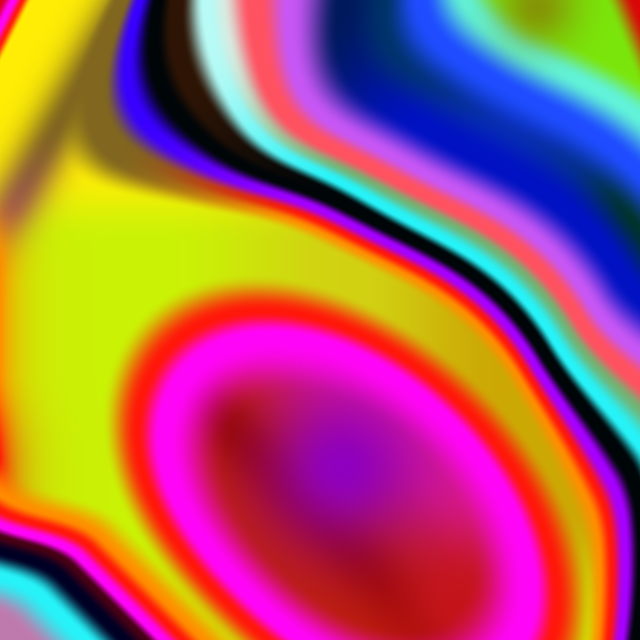
Write a WebGL 1 fragment shader that draws this background.

```glsl
precision highp float;
uniform vec2 u_resolution;

const vec3 YELLOW = vec3(1.0, 0.93, 0.02);
const vec3 LIME = vec3(0.79, 0.95, 0.02);
const vec3 OCHRE = vec3(0.80, 0.66, 0.02);
const vec3 ORANGE = vec3(1.0, 0.55, 0.0);
const vec3 RED = vec3(1.0, 0.09, 0.04);
const vec3 MAGENTA = vec3(1.0, 0.02, 0.97);
const vec3 BROWN = vec3(0.50, 0.40, 0.12);
const vec3 BLACK = vec3(0.0, 0.02, 0.03);
const vec3 CYAN = vec3(0.15, 0.95, 0.97);

float bell(float x, float width) {
  return exp(-x * x / (width * width));
}

float spot(vec2 p, vec2 center, float radius) {
  return bell(length(p - center), radius);
}

// Blend towards the next colour as x passes from a to b
vec3 step3(vec3 base, vec3 next, float a, float b, float x) {
  return mix(base, next, smoothstep(a, b, x));
}

// Height of the dark ridge along the falling diagonal
float ridge(float s) {
  float left = max(0.0, 0.25 - s);
  float right = max(0.0, s - 0.85);
  return 0.103 - 0.054 * cos(3.14159 * (s - 0.25) / 0.38)
    + 24.0 * left * left * left - 4.4 * right * right
    + 0.01 * bell(s - 0.4, 0.07) + 0.04 * smoothstep(0.7, 0.9, s);
}

float ridgeWidth(float s) {
  return 0.055 + 0.1 * bell(s - 0.15, 0.13) + 0.04 * smoothstep(0.7, 0.95, s);
}

// Tilted oval, about 1 on its red rim
float oval(vec2 diag, vec2 p) {
  float e = length((diag - vec2(0.68, -0.123)) / vec2(0.27, 0.17));
  return e - 0.1 * spot(p, vec2(0.22, 0.27), 0.22);
}

vec3 ovalCore(vec2 p, float t) {
  vec3 c = mix(vec3(0.74, 0.12, 0.05), vec3(0.60, 0.04, 0.0),
               bell(t + 0.155, 0.035));
  c = step3(c, vec3(0.86, 0.10, 0.56), -0.14, -0.03, t);
  c = mix(c, vec3(0.77, 0.08, 0.10), spot(p, vec2(0.72, 0.06), 0.11));
  return mix(c, vec3(0.56, 0.0, 0.75), spot(p, vec2(0.535, 0.27), 0.12));
}

vec3 yellowField(vec2 p) {
  vec3 c = step3(LIME, vec3(0.82, 0.82, 0.07), 0.25, 0.55, p.x);
  c = step3(c, OCHRE, 0.55, 0.78, p.x);
  c = mix(c, LIME, smoothstep(0.75, 0.95, p.x) * smoothstep(0.2, 0.0, p.y));
  c = step3(c, YELLOW, 0.62, 0.74, p.y);
  // Brown valley and the warm left border
  float valley = p.x - 0.156 + 0.56 * (0.92 - p.y);
  vec3 earth = mix(vec3(0.62, 0.36, 0.30), BROWN, smoothstep(0.65, 0.82, p.y));
  c = mix(c, earth, bell(valley, 0.047) * smoothstep(0.52, 0.68, p.y));
  float border = exp(-p.x / 0.03) * smoothstep(0.72, 0.58, p.y);
  c = mix(c, mix(RED, ORANGE, smoothstep(0.27, 0.42, p.y)), border);
  // Hot upper corner
  float corner = p.x / 0.04 + (1.0 - p.y) / 0.08;
  vec3 hot = mix(vec3(0.85, 0.0, 0.15), MAGENTA, smoothstep(0.1, 0.5, corner));
  hot = step3(hot, RED, 0.55, 0.9, corner);
  return step3(hot, c, 0.85, 1.25, corner);
}

vec3 addOval(vec3 c, vec3 core, float e) {
  c = step3(RED, c, 0.98, 1.17, e);
  c = step3(MAGENTA, c, 0.87, 0.98, e);
  return step3(core, c, 0.56, 0.83, e);
}

vec3 addLowerCorner(vec3 c, float m) {
  c = step3(c, ORANGE, -0.065, -0.032, m);
  c = step3(c, RED, -0.034, -0.018, m);
  c = step3(c, MAGENTA, -0.018, -0.004, m);
  c = step3(c, vec3(0.28, 0.0, 0.08), -0.001, 0.01, m);
  c = step3(c, vec3(0.0, 0.0, 0.14), 0.01, 0.026, m);
  c = step3(c, CYAN, 0.03, 0.055, m);
  return step3(c, vec3(0.75, 0.48, 0.68), 0.06, 0.10, m);
}

// Bands on both sides of the ridge, n = 0 on its dark line
vec3 addRidge(vec3 c, float n, float s, vec2 p) {
  float along = smoothstep(0.2, 0.42, s);
  c = step3(c, mix(BROWN, ORANGE, along), -0.95, -0.65, n);
  c = step3(c, mix(BROWN, RED, along), -0.7, -0.48, n);
  c = step3(c, mix(vec3(0.22, 0.0, 1.0), vec3(0.65, 0.0, 1.0), along), -0.5, -0.28, n);
  c = step3(c, BLACK, -0.25, -0.03, n);
  c = step3(c, mix(vec3(0.18, 0.08, 0.02), BLACK, along), 0.03, 0.18, n);
  float crest = mix(0.5, 0.32, smoothstep(0.25, 0.55, s));
  c = step3(c, mix(vec3(0.72, 0.98, 0.96), CYAN, along), crest - 0.22, crest, n);
  c = step3(c, mix(vec3(0.85, 0.92, 0.88), vec3(0.45, 0.70, 0.45), along), crest + 0.05, 0.72, n);
  c = step3(c, vec3(1.0, 0.32, 0.38), 0.68, 0.95, n);
  c = step3(c, vec3(0.78, 0.34, 0.96), 1.05, 1.38, n);
  vec3 deep = mix(vec3(0.0, 0.10, 0.36), vec3(0.0, 0.07, 0.76), smoothstep(0.27, 0.43, s));
  c = step3(c, deep, 1.4, 2.15, n);
  vec3 teal = mix(vec3(0.0, 0.20, 0.40), vec3(0.03, 0.18, 0.70), bell(s - 0.5, 0.10));
  c = step3(c, mix(teal, vec3(0.0, 0.20, 0.16), smoothstep(0.58, 0.67, s)), 2.3, 3.1, n);
  c = step3(c, vec3(0.12, 0.30, 1.0), 3.0, 3.75, n);
  c = step3(c, vec3(0.38, 0.95, 0.85), 3.85, 4.6, n);
  c = step3(c, vec3(0.48, 0.90, 0.04), 4.65, 5.25, n);
  c = mix(c, vec3(0.52, 0.58, 0.02), spot(p, vec2(0.84, 0.99), 0.06) * step(4.0, n));
  float edge = p.x - 0.965 - 0.4 * (1.0 - p.y);
  return step3(c, vec3(0.85, 0.03, 0.03), -0.02, 0.025, edge);
}

void main() {
  vec2 p = gl_FragCoord.xy / u_resolution;
  vec2 diag = 0.5 * vec2(p.x + 1.0 - p.y, p.x - 1.0 + p.y);
  float n = (diag.y - ridge(diag.x)) / ridgeWidth(diag.x);
  float lower = -0.375 - diag.y - 0.045 * (1.0 - smoothstep(0.38, 0.5, diag.x));
  vec3 color = addOval(yellowField(p), ovalCore(p, diag.y), oval(diag, p));
  color = addLowerCorner(color, lower);
  gl_FragColor = vec4(addRidge(color, n, diag.x, p), 1.0);
}
```
